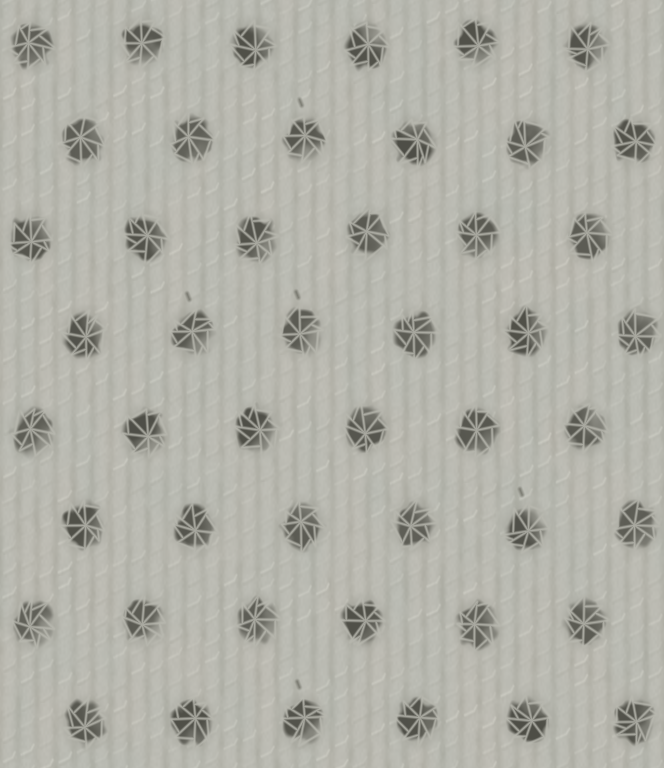
Reproduce this texture procedurally as a Shadertoy shader.

```glsl
const vec2 PITCH = vec2(0.1667, 0.1455);      // hole spacing, canvas widths
const vec2 HOLE_SIZE = vec2(0.033, 0.0365);   // hole half axes
const float TAU = 6.2831853;
const vec3 CLOTH = vec3(0.735, 0.735, 0.703);
const vec3 GROOVE = vec3(0.675, 0.675, 0.637);
const vec3 HIGHLIGHT = vec3(0.80, 0.80, 0.765);
const vec3 THREAD = vec3(0.72, 0.72, 0.685);
const vec3 DEEP = vec3(0.305, 0.305, 0.275);

vec2 hash22(vec2 p) {
    vec3 a = fract(p.xyx * vec3(0.1031, 0.1030, 0.0973));
    a += dot(a, a.yzx + 33.33);
    return fract((a.xx + a.yz) * a.zy);
}

float valueNoise(vec2 p) {
    vec2 i = floor(p), f = fract(p);
    f = f * f * (3.0 - 2.0 * f);
    float low = mix(hash22(i).x, hash22(i + vec2(1, 0)).x, f.x);
    float high = mix(hash22(i + vec2(0, 1)).x, hash22(i + vec2(1, 1)).x, f.x);
    return mix(low, high, f.y);
}

float segmentDistance(vec2 p, vec2 a, vec2 b) {
    vec2 ab = b - a;
    return length(p - a - ab * clamp(dot(p - a, ab) / dot(ab, ab), 0.0, 1.0));
}

float stroke(float dist, float halfWidth, float blur) {
    return 1.0 - smoothstep(halfWidth - blur, halfWidth + blur, dist);
}

// Ribbed cloth with one slanted stitch per knit cell
vec3 knit(vec2 p, float pixel) {
    float wobble = 0.0025 * (valueNoise(p * vec2(20.0, 45.0)) - 0.5);
    float rib = (p.x + wobble) * 36.0;
    float valley = pow(0.5 + 0.5 * cos(TAU * rib), 2.0);
    float mottling = valueNoise(p * vec2(75.0, 50.0));
    vec3 color = mix(CLOTH, GROOVE, valley * (0.4 + 0.5 * mottling));

    vec2 grid = vec2(rib, p.y * 28.0 - floor(rib) * 0.36);
    vec2 id = floor(grid), local = fract(grid) - 0.5;
    vec2 rnd = hash22(id + 70.0);
    local.y += (rnd.y - 0.5) * 0.35;
    float blur = 0.04 + pixel * 18.0;
    float tick = segmentDistance(local, vec2(-0.3, -0.16), vec2(0.2, 0.02));
    tick = min(tick, segmentDistance(local, vec2(0.2, 0.02), vec2(0.34, 0.24)));
    float shadow = segmentDistance(local + vec2(0.0, 0.14), vec2(-0.25, -0.16), vec2(0.3, 0.1));
    color = mix(color, GROOVE, 0.35 * rnd.y * stroke(shadow, 0.07, blur));
    color = mix(color, HIGHLIGHT, (0.12 + 0.6 * rnd.x * rnd.x) * stroke(tick, 0.05, blur));

    float fiber = valueNoise(p * vec2(330.0, 190.0)) - 0.5;
    float warmth = valueNoise(p * vec2(30.0, 12.0) + 9.0) - 0.5;
    return color + 0.018 * fiber + 0.016 * warmth * vec3(1.0, 0.2, 0.1);
}

vec2 rimPoint(float index, float count, vec2 id) {
    vec2 rnd = hash22(id * 7.0 + index * 3.7 + 11.0);
    float angle = TAU * (index + 0.6 * (rnd.x - 0.5)) / count;
    return (0.95 + 0.25 * rnd.y) * vec2(cos(angle), sin(angle));
}

// Spokes from an off-centre hub, with forks between neighbours
float webDistance(vec2 q, vec2 hub, vec2 id) {
    const float COUNT = 8.0;
    float dist = 10.0;
    for (float i = 0.0; i < COUNT; i++) {
        vec2 rim = rimPoint(i, COUNT, id);
        vec2 nextRim = rimPoint(mod(i + 1.0, COUNT), COUNT, id);
        float reach = 0.5 + 0.35 * hash22(id + i * 5.3).x;
        dist = min(dist, segmentDistance(q, hub, rim));
        dist = min(dist, segmentDistance(q, rim, mix(hub, nextRim, reach)));
    }
    return dist;
}

vec3 addHole(vec3 color, vec2 q, vec2 id, float pixel) {
    vec2 rnd = hash22(id + 41.0), lean = hash22(id + 83.0);
    float ragged = valueNoise(q * 2.6 + id * 13.0) - 0.5;
    float r = length(q);

    // Soft dip, then the opening, veiled on one side
    color = mix(color, GROOVE * 0.93, 0.55 * (1.0 - smoothstep(0.7, 1.4, r)));
    float opening = 1.0 - smoothstep(0.7, 1.0, r + 0.35 * ragged);
    float veilAngle = (lean.x - 0.5) * 2.6;
    float veil = smoothstep(-0.1, 0.8, dot(q, vec2(cos(veilAngle), sin(veilAngle))) + 0.4 * ragged);
    float depth = opening * mix(0.8, 1.0, rnd.x) * (1.0 - veil * mix(0.25, 0.75, lean.y));
    color = mix(color, DEEP, depth);

    vec2 hub = (rnd - 0.5) * vec2(0.35, 0.45);
    float web = stroke(webDistance(q, hub, id), 0.05, 0.025 + pixel * 0.7);
    color = mix(color, THREAD, 0.85 * web * (1.0 - smoothstep(0.95, 1.25, r)));

    // Occasional snag above the opening, only on offset rows
    float snagged = step(0.62, lean.y) * mod(id.y, 2.0);
    float snag = segmentDistance(q, vec2(-0.26, 1.65), vec2(-0.16, 1.42));
    return mix(color, DEEP * 1.25, 0.7 * snagged * stroke(snag, 0.07, 0.05 + pixel));
}

void mainImage(out vec4 fragColor, in vec2 fragCoord) {
    vec2 p = fragCoord / iResolution.x;
    float pixel = 1.0 / iResolution.x;
    float top = iResolution.y / iResolution.x;

    // Staggered lattice counted from the top row
    vec2 lattice = p - vec2(0.05, top - 0.0665);
    float row = floor(lattice.y / PITCH.y + 0.5);
    lattice.x -= mod(row, 2.0) * 0.075;
    vec2 id = vec2(floor(lattice.x / PITCH.x + 0.5), row);
    vec2 jitter = (hash22(id + 29.0) - 0.5) * 0.008;
    vec2 q = (lattice - id * PITCH - jitter) / HOLE_SIZE;

    vec3 color = addHole(knit(p, pixel), q, id, pixel / HOLE_SIZE.x);
    fragColor = vec4(color, 1.0);
}
```
